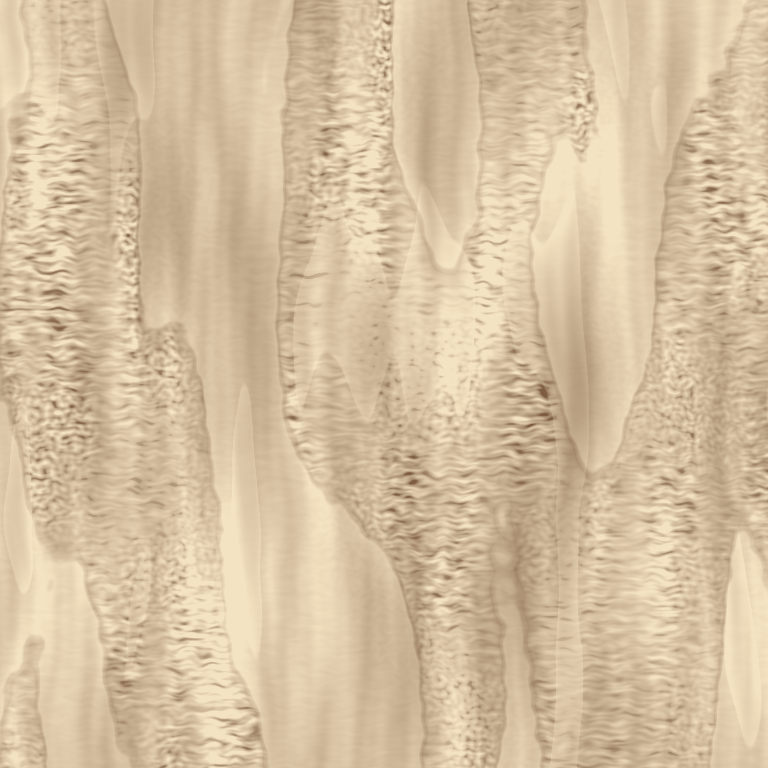
Reproduce this texture procedurally as a WebGL 1 fragment shader.

```glsl
precision highp float;
// Weathered cream and tan surface: soft upright folds beside rough, flaky bands.
// Stretched gradient noise makes the folds; contours of a warped field make the
// seams, and fine sideways dashes fill the rough side of each seam.
uniform vec2 u_resolution;

vec2 gradientAt(vec2 cell) {
  vec3 h = fract(cell.xyx * vec3(0.1031, 0.1030, 0.0973));
  h += dot(h, h.yzx + 33.33);
  float angle = 6.2832 * fract((h.x + h.y) * h.z);
  return vec2(cos(angle), sin(angle));
}

// Gradient noise, about -0.7 to 0.7
float noise(vec2 p) {
  vec2 i = floor(p), f = p - i;
  vec2 u = f * f * f * (f * (f * 6.0 - 15.0) + 10.0);
  float a = dot(gradientAt(i), f);
  float b = dot(gradientAt(i + vec2(1, 0)), f - vec2(1, 0));
  float c = dot(gradientAt(i + vec2(0, 1)), f - vec2(0, 1));
  float d = dot(gradientAt(i + vec2(1, 1)), f - vec2(1, 1));
  return mix(mix(a, b, u.x), mix(c, d, u.x), u.y);
}

// Soft upright folds at three widths
float folds(vec2 p) {
  return 0.50 * noise(p * vec2(9.0, 2.2) + 17.0)
       + 0.42 * noise(p * vec2(23.0, 3.2) + 41.0)
       + 0.20 * noise(p * vec2(58.0, 5.0) + 73.0);
}

// Short sideways dashes mixed with crumbly speckle
float flakes(vec2 p) {
  p.y += 0.006 * noise(p * vec2(45.0, 30.0) + 5.0);
  float dashes = noise(p * vec2(32.0, 135.0) + 11.0)
               + 0.7 * noise(p * vec2(65.0, 210.0) + 29.0);
  float speckle = noise(p * vec2(115.0, 150.0) + 61.0);
  float crumble = smoothstep(-0.1, 0.35, noise(p * vec2(7.0, 5.0) + 83.0));
  return mix(dashes, speckle * 1.1 + dashes * 0.4, crumble);
}

// Signed field whose zero contour is a wavering upright seam
float seamField(vec2 p) {
  return noise(p * vec2(5.5, 1.3) + 3.0)
       + 0.35 * noise(p * vec2(13.0, 3.0) + 97.0)
       + 0.05 * noise(p * vec2(40.0, 34.0) + 51.0);
}

void main() {
  vec2 p = gl_FragCoord.xy / u_resolution;
  vec2 bent = p;
  bent.x += 0.028 * noise(p * vec2(4.0, 3.5) + 7.0)
          + 0.006 * noise(p * vec2(14.0, 11.0) + 23.0);

  // Broad stains and folds
  float tone = 0.61 + 0.36 * noise(p * vec2(3.2, 2.4) + 31.0) + folds(bent);

  // Seams: bright lip fading into the smooth side, thin shadow on the other
  float seam = seamField(bent);
  tone += 0.26 * smoothstep(-0.006, 0.016, seam) * exp(-9.0 * max(seam, 0.0));
  tone -= 0.20 * exp(-55.0 * abs(seam + 0.025));

  // Narrow pale slivers with one crisp side
  float sliver = noise(bent * vec2(17.0, 2.6) + 59.0) - 0.22;
  tone += 0.20 * smoothstep(0.0, 0.025, sliver) * exp(-7.0 * max(sliver, 0.0));

  // Flaky texture, strongest in upright columns of the rough side
  float rough = 1.0 - smoothstep(-0.09, 0.03, seam);
  float columns = smoothstep(-0.35, 0.30, noise(bent * vec2(19.0, 3.5) + 67.0));
  float patches = smoothstep(-0.30, 0.25, noise(p * vec2(5.0, 4.0) + 89.0));
  float strength = mix(0.07, 0.35 + 0.75 * columns * patches, rough);
  strength *= 1.0 - 0.6 * smoothstep(0.0, 0.04, sliver);
  float flake = flakes(bent);
  tone += strength * flake;

  // Sparse dark cracks among the flakes
  tone -= 0.28 * rough * columns * smoothstep(0.28, 0.55, -flake);

  vec3 umber = vec3(0.64, 0.53, 0.42);
  vec3 cream = vec3(0.94, 0.87, 0.74);
  gl_FragColor = vec4(mix(umber, cream, clamp(tone, -0.5, 1.06)), 1.0);
}
```
